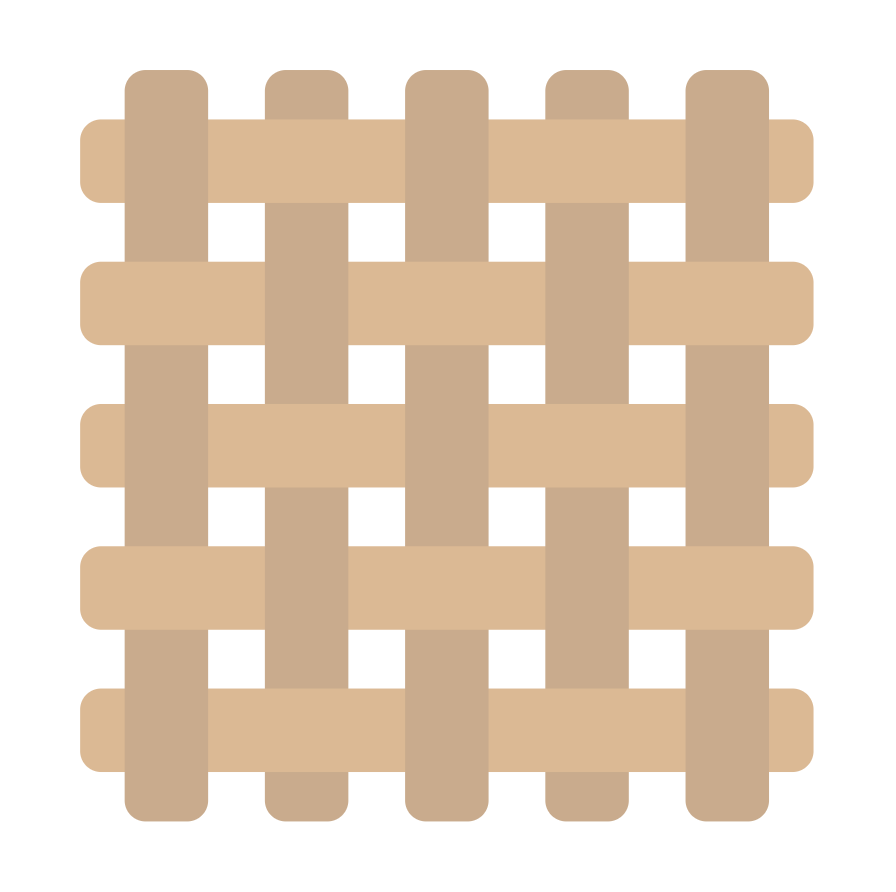
A WebGL 2 fragment shader for this pattern:

```glsl
#version 300 es
precision highp float;

uniform vec2 u_resolution;
out vec4 fragColor;

// Lengths are fractions of the canvas height
const vec2 WEAVE_CENTER = vec2(-0.0013, 0.0003);
const vec2 SPACING = vec2(0.1572, 0.1595);
const float LAST_STRIP = 2.0;
const float STRIP_HALF_WIDTH = 0.0468;
const float UPRIGHT_HALF_LENGTH = 0.4212;
const float CROSSBAR_HALF_LENGTH = 0.4111;
const float CORNER_RADIUS = 0.0235;

const vec3 BACKGROUND = vec3(1.0);
const vec3 UPRIGHT_COLOR = vec3(0.788, 0.672, 0.552);
const vec3 CROSSBAR_COLOR = vec3(0.860, 0.725, 0.580);

float roundedBox(vec2 p, vec2 halfSize, float radius) {
    vec2 q = abs(p) - halfSize + radius;
    return length(max(q, 0.0)) + min(max(q.x, q.y), 0.0) - radius;
}

float coverage(float dist, float pixel) {
    return clamp(0.5 - dist / pixel, 0.0, 1.0);
}

void main() {
    float pixel = 1.0 / u_resolution.y;
    vec2 p = (gl_FragCoord.xy - 0.5 * u_resolution) * pixel - WEAVE_CENTER;

    // Nearest strip in each direction
    vec2 strip = clamp(floor(p / SPACING + 0.5), -LAST_STRIP, LAST_STRIP);
    vec2 local = p - strip * SPACING;

    float upright = coverage(roundedBox(vec2(local.x, p.y),
        vec2(STRIP_HALF_WIDTH, UPRIGHT_HALF_LENGTH), CORNER_RADIUS), pixel);
    float crossbar = coverage(roundedBox(vec2(p.x, local.y),
        vec2(CROSSBAR_HALF_LENGTH, STRIP_HALF_WIDTH), CORNER_RADIUS), pixel);

    // Alternate which strip lies on top
    bool uprightOnTop = mod(strip.x + strip.y, 2.0) < 0.5;
    vec4 under = vec4(CROSSBAR_COLOR, crossbar);
    vec4 over = vec4(UPRIGHT_COLOR, upright);
    if (!uprightOnTop) {
        vec4 swapped = under;
        under = over;
        over = swapped;
    }

    vec3 color = mix(BACKGROUND, under.rgb, under.a);
    color = mix(color, over.rgb, over.a);
    fragColor = vec4(color, 1.0);
}
```
